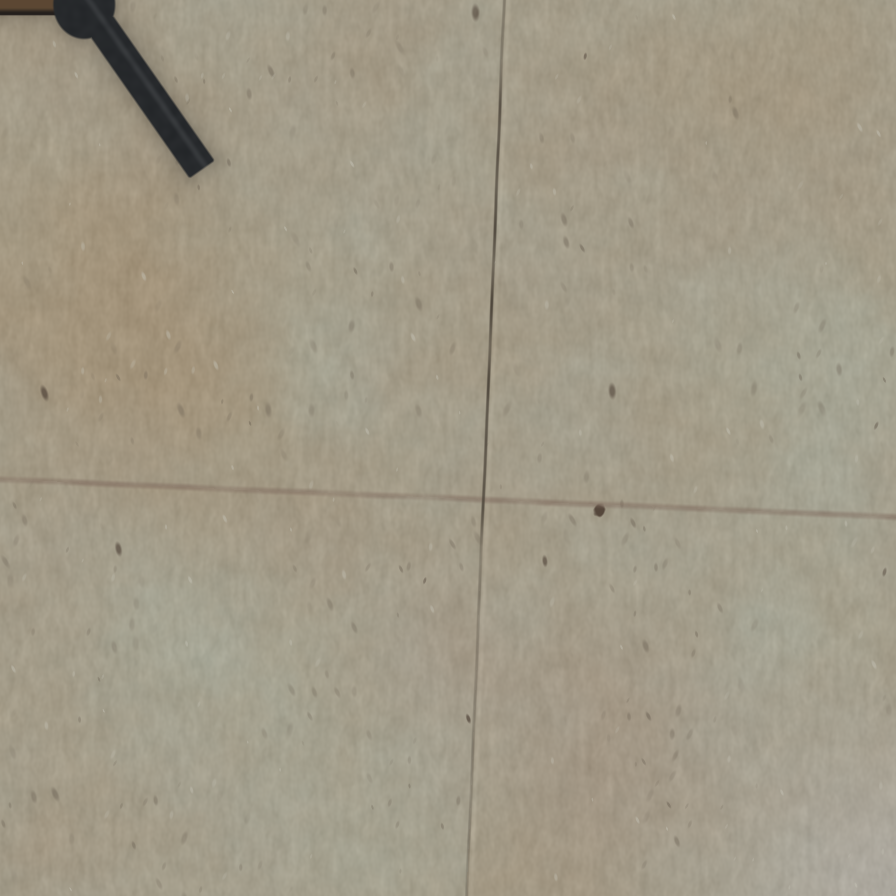
Give the GLSL for this texture, as a WebGL 1 fragment shader.

```glsl
precision highp float;
// Worn beige stone floor: four large tiles meeting at slanted seams, with a dark stand leg in one corner.
uniform vec2 u_resolution;

vec2 hash2(vec2 p) {
  p = vec2(dot(p, vec2(127.1, 311.7)), dot(p, vec2(269.5, 183.3)));
  return fract(sin(p) * 43758.545);
}

// Gradient noise, roughly -0.6 to 0.6
float noise(vec2 p) {
  vec2 i = floor(p), f = fract(p);
  vec2 u = f * f * f * (f * (f * 6.0 - 15.0) + 10.0);
  vec2 e = vec2(0.0, 1.0);
  float a = dot(hash2(i) * 2.0 - 1.0, f);
  float b = dot(hash2(i + e.yx) * 2.0 - 1.0, f - e.yx);
  float c = dot(hash2(i + e.xy) * 2.0 - 1.0, f - e.xy);
  float d = dot(hash2(i + e.yy) * 2.0 - 1.0, f - e.yy);
  return mix(mix(a, b, u.x), mix(c, d, u.x), u.y);
}

float fbm(vec2 p) {
  float sum = 0.0, amp = 1.0;
  for (int k = 0; k < 5; k++) {
    sum += amp * noise(p);
    p = p * 2.03 + 17.3;
    amp *= 0.6;
  }
  return sum;
}

// Soft round stain, 1 at its centre
float stain(vec2 p, vec2 centre, float radius) {
  vec2 d = (p - centre) / radius;
  return exp(-dot(d, d));
}

// Distance to a flat-ended bar from a to b
float bar(vec2 p, vec2 a, vec2 b, float halfWidth) {
  vec2 axis = normalize(b - a), m = p - 0.5 * (a + b);
  vec2 d = abs(vec2(dot(m, axis), dot(m, vec2(-axis.y, axis.x))));
  d -= vec2(0.5 * length(b - a), halfWidth);
  return length(max(d, 0.0)) + min(max(d.x, d.y), 0.0);
}

// Sparse upright flecks, one candidate per grid cell
float flecks(vec2 p, float cells, float density, float size) {
  float cover = 0.0;
  vec2 id = floor(p * cells);
  for (int j = -1; j <= 1; j++) {
    for (int i = -1; i <= 1; i++) {
      vec2 cell = id + vec2(i, j);
      vec2 r = hash2(cell + 5.7), s = hash2(cell + 31.2);
      vec2 d = p - (cell + 0.15 + 0.7 * r) / cells;
      d.x += d.y * (s.y - 0.5);
      float dist = length(d * vec2(1.7, 0.8)) / (size * (0.5 + r.y));
      cover = max(cover, step(s.x, density) * (0.4 + 0.6 * s.y) * smoothstep(1.3, 0.4, dist));
    }
  }
  return cover;
}

void main() {
  vec2 p = gl_FragCoord.xy / u_resolution;
  float px = 1.0 / min(u_resolution.x, u_resolution.y);

  // Signed offsets from the two seams; each tile shifts the noise
  float wobble = 0.0015 * noise(p * 9.0);
  vec2 seam = vec2(p.x - 0.521 - 0.042 * p.y, p.y - 0.465 + 0.042 * p.x) + wobble;
  vec2 tile = step(0.0, seam);
  vec2 q = p + tile * vec2(3.7, 5.1);

  // Broad warm and pale clouds
  float cloud = fbm(q * vec2(4.5, 5.0));
  float pale = 0.34 + 0.5 * cloud;
  pale += 0.5 * stain(p, vec2(0.36, 0.62), 0.09) + 0.6 * stain(p, vec2(0.92, 0.6), 0.14);
  pale += 0.5 * stain(p, vec2(0.2, 0.26), 0.13) + 0.5 * stain(p, vec2(0.84, 0.29), 0.16);
  pale += 0.5 * stain(p, vec2(0.38, 0.11), 0.16);
  float tan_ = 0.15 + 0.45 * fbm(q * 5.0 + 40.0);
  tan_ += 0.75 * stain(p, vec2(0.18, 0.6), 0.17) + 0.5 * stain(p, vec2(0.03, 0.72), 0.16);
  tan_ += 0.4 * stain(p, vec2(0.88, 0.92), 0.15) + 0.3 * stain(p, vec2(0.5, 0.63), 0.06);
  vec3 color = mix(vec3(0.635, 0.595, 0.52), vec3(0.65, 0.655, 0.595), clamp(pale, 0.0, 1.0));
  color = mix(color, vec3(0.635, 0.56, 0.45), 0.65 * clamp(tan_, 0.0, 1.0));
  float pink = stain(p, vec2(0.68, 0.18), 0.15) + 0.8 * stain(p, vec2(0.49, 0.28), 0.08);
  color = mix(color, vec3(0.63, 0.56, 0.495), 0.4 * pink);
  color = mix(color, vec3(0.70, 0.69, 0.67), 0.65 * stain(p, vec2(1.0, 0.0), 0.17));

  // Mottling and fine upright grain
  color += 0.035 * noise(q * vec2(38.0, 24.0)) + 0.045 * noise(q * vec2(130.0, 48.0));
  color += 0.025 * noise(q * vec2(240.0, 150.0));

  // Dark and light flecks
  float worn = smoothstep(-0.15, 0.3, noise(p * 6.0 + 9.0));
  color = mix(color, vec3(0.39, 0.35, 0.30), 0.45 * worn * flecks(p, 42.0, 0.28, 0.0045));
  color = mix(color, vec3(0.30, 0.25, 0.21), 0.8 * flecks(p, 12.0, 0.12, 0.005));
  color = mix(color, vec3(0.76, 0.75, 0.70), 0.55 * flecks(p + 7.0, 30.0, 0.13, 0.003));
  float chip = length((p - vec2(0.669, 0.43)) * vec2(1.1, 0.9)) + 0.003 * noise(p * 170.0);
  color = mix(color, vec3(0.28, 0.22, 0.18), 0.85 * smoothstep(0.008, 0.004, chip));

  // Soft reddish cross seam and thin dark upright seam, fainter below the crossing
  float fade = 0.7 + 0.6 * noise(p * vec2(28.0, 8.0));
  color = mix(color, vec3(0.49, 0.41, 0.36), 0.6 * fade * smoothstep(0.0055, 0.0005, abs(seam.y)));
  float depth = mix(0.35, 0.85, smoothstep(0.37, 0.44, p.y)) * mix(1.0, 0.5, smoothstep(0.85, 0.95, p.y));
  depth *= 0.9 + 0.6 * noise(vec2(3.0, p.y * 22.0));
  color = mix(color, vec3(0.29, 0.26, 0.22), depth * smoothstep(0.0016 + px, 0.0004, abs(seam.x)));
  color += 0.03 * smoothstep(0.004, 0.0, abs(seam.x - 0.005));

  // Stand: hub, slanted leg and brown side arm, with a faint contact shadow
  float leg = bar(p, vec2(0.1, 0.99), vec2(0.224, 0.813), 0.0145) - 0.002;
  float hub = length((p - vec2(0.094, 0.995)) * vec2(1.0, 0.9)) - 0.034;
  float arm = bar(p, vec2(-0.03, 0.997), vec2(0.08, 0.997), 0.014);
  float stand = min(leg, hub);
  color *= 1.0 - 0.18 * exp(-max(min(stand, arm), 0.0) * 90.0);
  vec3 armColor = mix(vec3(0.14, 0.12, 0.11), vec3(0.36, 0.28, 0.20), smoothstep(0.985, 0.992, p.y));
  color = mix(color, armColor, smoothstep(px, -px, arm));
  float across = dot(p - vec2(0.1, 0.99), vec2(0.819, 0.574));
  vec3 metal = vec3(0.15, 0.16, 0.17) + 0.06 * smoothstep(0.006, 0.0, abs(across - 0.005));
  metal += 0.03 * noise(p * 80.0);
  color = mix(color, metal, smoothstep(0.001 + px, -px, stand));

  gl_FragColor = vec4(color, 1.0);
}
```
